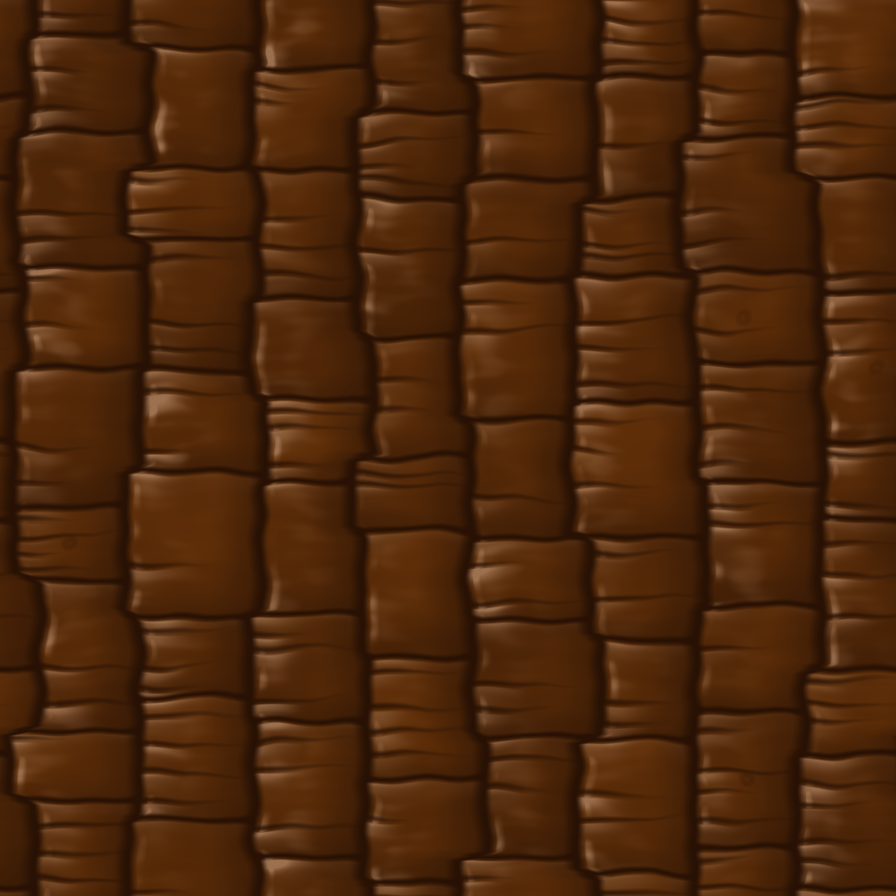
This texture is drawn by a three.js fragment shader. Its source:

```glsl
// Columns of worn, split wooden shingles with dark gaps and pale chipped left edges.
varying vec2 vUv;

const float COLUMNS = 8.0;
const float ROWS = 8.0;
const vec2 GRID = vec2(COLUMNS, ROWS);
const float COLUMN_OFFSET = 0.22;  // lengths below are in grid cells
const float SIDE_JITTER = 0.30;
const float ROW_JITTER = 0.40;
const float STEP_BLEND = 0.06;
const float CORNER = 0.13;
const float WARP = 0.07;
const float CRACK_CHANCE = 0.5;
const float CRACK_WIDTH = 0.035;
const float KNOT_CHANCE = 0.05;

const vec3 GAP = vec3(0.155, 0.068, 0.014);
const vec3 SHADE = vec3(0.215, 0.098, 0.020);
const vec3 WOOD = vec3(0.360, 0.175, 0.030);
const vec3 WORN = vec3(0.66, 0.49, 0.36);

struct Shingle {
  vec2 id;
  float left, bottom, top;
};

float hash(vec2 p) {
  return fract(sin(dot(p, vec2(127.1, 311.7))) * 43758.5453);
}

// Random value of a cell, repeating over the grid
float cellHash(vec2 id, float seed) {
  return hash(mod(id, GRID) + seed * 17.3);
}

float corner(vec2 cell, vec2 f, vec2 period) {
  float a = 6.2832 * hash(mod(cell, period) + 3.7);
  return dot(vec2(cos(a), sin(a)), f);
}

// Gradient noise that repeats over the grid
float noise(vec2 p, vec2 scale) {
  vec2 period = GRID * scale;
  p *= scale;
  vec2 i = floor(p), f = fract(p), e = vec2(1.0, 0.0);
  vec2 u = f * f * f * (f * (f * 6.0 - 15.0) + 10.0);
  return mix(mix(corner(i, f, period), corner(i + e.xy, f - e.xy, period), u.x),
             mix(corner(i + e.yx, f - e.yx, period), corner(i + 1.0, f - 1.0, period), u.x), u.y);
}

float rowShift(float column) {
  return cellHash(vec2(column, 0.0), 1.0);
}

float rowEdge(vec2 id) {
  return id.y + rowShift(id.x) + ROW_JITTER * (cellHash(id, 2.0) - 0.5);
}

float sideEdge(vec2 id) {
  return id.x + SIDE_JITTER * (cellHash(id, 3.0) - 0.5);
}

// Shingle of a column at height y; its side eases into those above and below
Shingle shingleAt(float column, float y) {
  vec2 id = vec2(column, floor(y - rowShift(column)));
  vec2 up = vec2(0.0, 1.0);
  if (y < rowEdge(id)) id -= up;
  else if (y >= rowEdge(id + up)) id += up;
  float bottom = rowEdge(id), top = rowEdge(id + up);
  float left = sideEdge(id);
  left = mix(left, sideEdge(id - up), 0.5 - 0.5 * smoothstep(0.0, STEP_BLEND, y - bottom));
  left = mix(left, sideEdge(id + up), 0.5 - 0.5 * smoothstep(0.0, STEP_BLEND, top - y));
  return Shingle(id, left, bottom, top);
}

// Pale lip a little below an edge, sharp above and fading downward
float lip(float below) {
  return smoothstep(0.025, 0.05, below) * exp(-14.0 * max(below - 0.05, 0.0));
}

void main() {
  vec2 p = vUv * GRID - vec2(COLUMN_OFFSET, 0.0);
  p += WARP * vec2(noise(p, vec2(1.0, 3.0)), noise(p + 2.5, vec2(2.0)));

  // Find the shingle here and the side of its right neighbour
  float column = floor(p.x + 0.5);
  Shingle s = shingleAt(column, p.y);
  float right = s.left;
  if (p.x < s.left) s = shingleAt(column - 1.0, p.y);
  else right = shingleAt(column + 1.0, p.y).left;
  float dl = p.x - s.left, dr = right - p.x;
  float db = p.y - s.bottom, dt = s.top - p.y;

  // Rounded face: wide soft gaps at the sides, thin seams between rows
  vec2 inset = vec2(min(dl * 1.3, dr * 0.8), 2.4 * min(db, dt));
  float edge = CORNER - length(max(CORNER - inset, 0.0));
  float face = smoothstep(0.0, 0.11, edge);

  // Cracks that open at the left and taper to the right
  float crack = 0.0;
  float light = lip(dt) * mix(0.15, 1.0, 1.0 - smoothstep(0.1, 0.6, dl));
  float under = dt;
  for (int i = 0; i < 4; i++) {
    float n = float(i), seed = 5.0 + 3.0 * n;
    float present = step(cellHash(s.id, seed), CRACK_CHANCE);
    float reach = mix(0.5, 1.5, cellHash(s.id, seed + 1.0));
    float t = (n + 0.6 + 0.5 * cellHash(s.id, seed + 2.0)) / 4.6;
    float slant = 0.14 * (cellHash(s.id, seed + 0.5) - 0.5);
    float below = mix(s.bottom, s.top, t) + slant * dl - p.y;
    float taper = present * (1.0 - smoothstep(0.0, reach, dl));
    float width = CRACK_WIDTH * (0.6 + 0.6 * taper);
    crack = max(crack, taper * (1.0 - smoothstep(0.0, width, abs(below))));
    light = max(light, taper * lip(below) * (1.0 - smoothstep(0.1, 0.55, dl)));
    // Wood darkens just above each crack
    under = mix(under, min(under, 1.0 + below), taper);
  }

  // Worn left side, broken up by streaks
  float streak = noise(p, vec2(2.0, 10.0));
  float patches = noise(p + 5.0, vec2(3.0, 4.0));
  float broad = noise(p + 1.3, vec2(1.0));
  float wear = mix(0.3, 1.0, cellHash(s.id, 20.0));
  float side = smoothstep(0.06, 0.09, dl) * (1.0 - smoothstep(0.10, 0.17, dl));
  float smudge = wear * wear * (1.0 - smoothstep(0.1, 0.8, dl)) * smoothstep(-0.1, 0.6, patches + 0.5 * streak);
  light = max(light, 0.8 * side * smoothstep(-0.3, 0.35, patches)) * (0.9 + 0.7 * streak);
  light = wear * light * 0.95 + 0.4 * smudge;

  // Occasional small knot
  vec2 knotAt = vec2(0.5, 0.5 * (s.top - s.bottom));
  float knot = step(cellHash(s.id, 21.0), KNOT_CHANCE);
  knot *= 1.0 - smoothstep(0.01, 0.05, abs(length(vec2(dl, db) - knotAt) - 0.04));

  // Broad shading: lit at the left, dim toward the right side and lower edge
  float tone = 0.84 + 0.34 * (cellHash(s.id, 22.0) - 0.5) + 0.35 * broad;
  tone += 0.10 * streak + 0.10 * patches - 0.3 * knot;
  tone *= mix(0.4, 1.0, smoothstep(0.05, 0.5, dr));
  tone *= mix(0.6, 1.0, smoothstep(0.0, 0.3, db));
  tone *= mix(0.8, 1.0, 1.0 - smoothstep(0.6, 1.0, under));
  vec3 color = mix(SHADE, WOOD, clamp(tone, 0.0, 1.04));
  color = mix(color, WORN, clamp(light, 0.0, 0.85));
  color = mix(color, GAP, 0.8 * crack);
  gl_FragColor = vec4(mix(GAP, color, face), 1.0);
}
```
